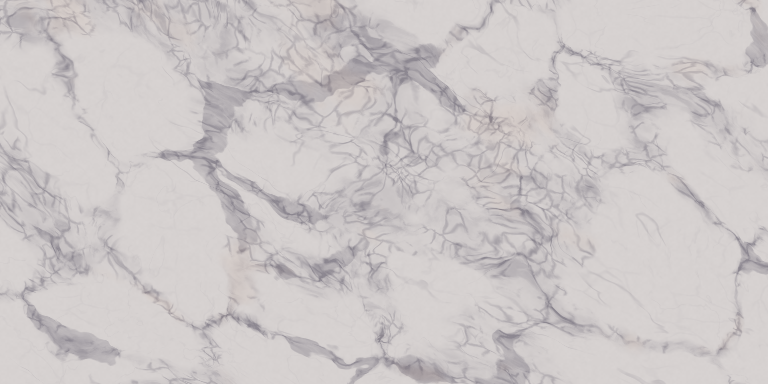
This texture is drawn by a WebGL 2 fragment shader. Its source:

```glsl
#version 300 es
precision highp float;

uniform vec2 u_resolution;
out vec4 fragColor;

float hash(vec2 c) {
    return fract(sin(dot(c, vec2(127.1, 311.7))) * 43758.5453);
}

vec2 hash2(vec2 c) {
    return vec2(hash(c), hash(c + vec2(37.2, 17.9)));
}

float noise(vec2 p) {
    vec2 i = floor(p), f = fract(p);
    f = f * f * (3.0 - 2.0 * f);
    float low = mix(hash(i), hash(i + vec2(1, 0)), f.x);
    float high = mix(hash(i + vec2(0, 1)), hash(i + vec2(1, 1)), f.x);
    return mix(low, high, f.y);
}

float fbm(vec2 p) {
    float sum = 0.0, amp = 0.516;
    for (int i = 0; i < 5; i++) {
        sum += amp * noise(p);
        p = mat2(1.6, 1.2, -1.2, 1.6) * p + 7.3;
        amp *= 0.5;
    }
    return sum;
}

vec2 warp(vec2 p, float scale, float amount) {
    vec2 s = p * scale;
    return p + amount * (vec2(fbm(s), fbm(s + 31.7)) - 0.5);
}

// Distance to the nearest border between irregular cells
float cellEdge(vec2 p, float scale) {
    p *= scale;
    vec2 base = floor(p), f = fract(p), nearCell = vec2(0), nearOffset = vec2(0);
    float nearest = 8.0, edge = 8.0;
    for (int y = -1; y <= 1; y++)
    for (int x = -1; x <= 1; x++) {
        vec2 cell = vec2(x, y);
        vec2 offset = cell + hash2(base + cell) - f;
        float d = dot(offset, offset);
        if (d < nearest) { nearest = d; nearCell = cell; nearOffset = offset; }
    }
    for (int y = -2; y <= 2; y++)
    for (int x = -2; x <= 2; x++) {
        vec2 cell = nearCell + vec2(x, y);
        vec2 offset = cell + hash2(base + cell) - f;
        vec2 gap = offset - nearOffset;
        if (dot(gap, gap) > 0.0001)
            edge = min(edge, dot(0.5 * (offset + nearOffset), normalize(gap)));
    }
    return edge / scale;
}

float vein(float d, float width) {
    return 1.0 - smoothstep(0.0, width, d);
}

// Thin wandering line along the middle level of a noise field
float fracture(vec2 p, float width) {
    return vein(abs(fbm(p) - 0.5), width);
}

void main() {
    vec2 p = gl_FragCoord.xy / u_resolution.y;

    // Axes that follow the falling diagonal, stretched along it
    vec2 q = vec2(dot(p, vec2(0.84, -0.54)) * 0.75, dot(p, vec2(0.54, 0.84)) * 1.1);
    q += vec2(4.3, 2.6);
    vec2 bent = warp(q, 2.6, 0.28);
    vec2 rough = warp(warp(bent, 11.0, 0.045), 42.0, 0.014);

    // Pale blocks and the crushed zones between them
    float blockEdge = cellEdge(rough, 3.5);
    float spread = smoothstep(0.34, 0.66, fbm(q * 2.6 + 11.0));
    float crush = 1.0 - smoothstep(0.0, 0.02 + 0.17 * spread, blockEdge);

    // Mottled grey in the crushed zones
    float cloud = smoothstep(0.36, 0.68, fbm(rough * vec2(11.0, 17.0)));
    float mottle = smoothstep(0.42, 0.72, fbm(rough * vec2(34.0, 48.0) + 5.0));
    float shade = crush * (0.03 + 0.13 * cloud + 0.20 * mottle * (0.4 + cloud));

    // Broken veins at three sizes
    float breaks = smoothstep(0.40, 0.60, fbm(q * 11.0 + 43.0));
    float crumbBreaks = smoothstep(0.40, 0.58, fbm(q * 24.0 + 71.0));
    float shardEdge = cellEdge(rough + 3.7, 12.0);
    float crumbEdge = cellEdge(rough + 9.1, 29.0);
    shade += 0.26 * vein(blockEdge, 0.006) * breaks;
    shade += 0.30 * vein(shardEdge, 0.0055) * breaks * (0.15 + 0.85 * crush);
    shade += 0.32 * vein(crumbEdge, 0.0055) * crumbBreaks * smoothstep(0.08, 0.5, crush);

    // Hairline fractures, long and short
    shade += 0.18 * fracture(bent * vec2(2.6, 6.0) + 53.0, 0.012) * breaks;
    shade += 0.22 * fracture(bent * vec2(13.0, 8.0) + 29.0, 0.022)
        * crumbBreaks * (0.25 + 0.75 * crush);

    // Crisp dark wedges that swell along block borders
    float swell = smoothstep(0.55, 0.72, fbm(q * 5.0 + 87.0));
    float reach = 0.034 * swell;
    float wedge = smoothstep(0.0, 0.007, reach - blockEdge);
    float streaks = fbm(rough * vec2(24.0, 70.0));
    shade += wedge * (0.10 + 0.42 * streaks);

    // Warm mineral stain beside some veins
    float stain = crush * smoothstep(0.56, 0.72, fbm(q * 7.0 + 123.0));

    // Fine polished grain
    float grain = noise(p * 190.0) + noise(p * 95.0 + 5.0) - 1.0;

    vec3 pale = vec3(0.840, 0.821, 0.817);
    vec3 slate = vec3(0.50, 0.48, 0.525);
    vec3 color = mix(pale, slate, clamp(shade, 0.0, 0.85));
    color += stain * vec3(0.008, -0.006, -0.018) + 0.008 * grain;
    fragColor = vec4(color, 1.0);
}
```
